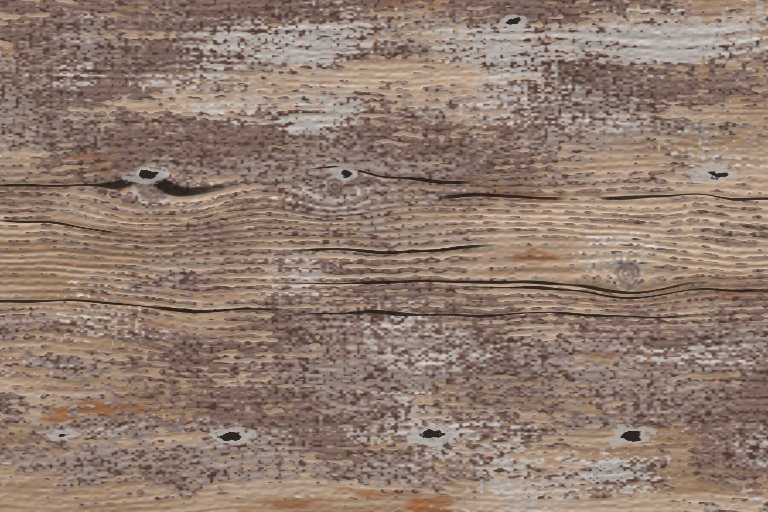
Reproduce this texture procedurally as a WebGL 2 fragment shader.

```glsl
#version 300 es
precision highp float;

uniform vec2 u_resolution;
out vec4 fragColor;

// Palette
const vec3 PAINT_DARK = vec3(0.33, 0.24, 0.205);
const vec3 PAINT_MID = vec3(0.48, 0.395, 0.36);
const vec3 PAINT_DUSTY = vec3(0.59, 0.53, 0.50);
const vec3 WOOD_LIGHT = vec3(0.73, 0.64, 0.555);
const vec3 WOOD_DEEP = vec3(0.57, 0.455, 0.36);
const vec3 CHALK = vec3(0.71, 0.69, 0.675);
const vec3 RUST = vec3(0.56, 0.31, 0.16);
const vec3 CRACK = vec3(0.12, 0.09, 0.07);

// Layout, in canvas heights
const float RING_FREQ = 66.0;
const float BARE_Y = 0.51;
const float BARE_HEIGHT = 0.15;
const float PAINT_AMOUNT = 0.17;
const float RELIEF = 0.55;
const vec2 LIGHT_STEP = vec2(-0.0012, 0.003);
const int KNOTS = 3;
const int CRACKS = 10;
const int NAILS = 8;

float hash(vec2 p) {
    return fract(sin(dot(p, vec2(127.1, 311.7))) * 43758.5453);
}

float noise(vec2 p) {
    vec2 i = floor(p), f = fract(p);
    f = f * f * (3.0 - 2.0 * f);
    return mix(mix(hash(i), hash(i + vec2(1, 0)), f.x),
               mix(hash(i + vec2(0, 1)), hash(i + 1.0), f.x), f.y);
}

float fbm(vec2 p) {
    float sum = 0.0, amp = 0.53;
    for (int i = 0; i < 4; i++) {
        sum += amp * noise(p);
        p = p * 2.07 + 17.3;
        amp *= 0.5;
    }
    return sum;
}

float blob(vec2 p, vec2 center, vec2 radius) {
    vec2 d = (p - center) / radius;
    return exp(-dot(d, d));
}

// xy: center, z: radius
vec3 knot(int i) {
    float n = float(i);
    return vec3(1.5 * fract(0.2 + n * 0.618), 0.55 + 0.085 * cos(n * 3.1416), 0.042 - 0.009 * n);
}

// Height across the grain; fibres part around each knot
float grainHeight(vec2 p) {
    float g = p.y + 0.09 * (fbm(p * vec2(1.6, 3.0) + 5.0) - 0.5);
    for (int i = 0; i < KNOTS; i++) {
        vec3 k = knot(i);
        g -= 0.85 * (p.y - k.y) * blob(p, k.xy, k.z * vec2(3.2, 1.7));
    }
    return g;
}

// Positive where paint still holds, negative on bare wood
float paintHeight(vec2 p, float g) {
    float bare = blob(p, vec2(p.x, BARE_Y), vec2(1.0, BARE_HEIGHT));
    float foot = 1.0 - smoothstep(0.02, 0.10, p.y);
    float ring = sin(6.2832 * (g * RING_FREQ + 2.0 * noise(vec2(p.x * 2.0, g * 9.0))));
    float h = PAINT_AMOUNT - 0.25 * bare - 0.28 * foot;
    h += 0.95 * (fbm(p * vec2(2.6, 6.0)) - 0.5);
    h += 0.75 * (fbm(vec2(p.x * 5.0, g * 34.0)) - 0.5);
    h += 0.42 * (noise(p * vec2(95.0, 170.0)) - 0.5);
    h += 0.28 * (noise(p * vec2(42.0, 70.0) + 9.0) - 0.5);
    return h + ring * mix(0.09, 0.27, bare);
}

void main() {
    vec2 p = gl_FragCoord.xy / u_resolution.y;
    float px = 1.0 / u_resolution.y;
    float g = grainHeight(p);
    float h = paintHeight(p, g);
    float lit = h - paintHeight(p + LIGHT_STEP, g + LIGHT_STEP.y);
    float grit = noise(p * vec2(150.0, 210.0) + 31.0);
    float fibre = noise(vec2(p.x * 7.0, g * 170.0));

    // Bare wood and remaining paint
    float tone = 0.55 * fibre + 0.9 * (fbm(p * vec2(3.0, 14.0) + 60.0) - 0.3);
    vec3 wood = mix(WOOD_LIGHT, WOOD_DEEP, smoothstep(0.25, 0.85, tone));
    wood = mix(wood, RUST, 0.6 * smoothstep(0.70, 0.80, fbm(p * vec2(5.0, 24.0) + 40.0)));
    vec3 paint = mix(PAINT_DARK, PAINT_MID, smoothstep(0.1, 0.6, grit + 0.25 * fibre));
    float dust = fbm(p * vec2(6.0, 15.0) + 80.0) + 0.6 * (grit - 0.5);
    paint = mix(paint, PAINT_DUSTY, smoothstep(0.42, 0.78, dust));
    vec3 color = mix(wood, paint, smoothstep(-0.06, 0.08, h));

    // Chalky remnants
    float patches = blob(p, vec2(1.2, 0.91), vec2(0.42, 0.11))
                  + 0.8 * blob(p, vec2(0.63, 0.84), vec2(0.09, 0.14))
                  + 0.8 * blob(p, vec2(0.16, 0.91), vec2(0.05, 0.14))
                  + 0.5 * blob(p, vec2(1.25, 0.09), vec2(0.25, 0.07));
    float chalk = 0.36 * patches + 1.1 * (fbm(p * vec2(5.0, 13.0) + 22.0) - 0.5)
                + 0.5 * (grit - 0.5) + 0.25 * (fibre - 0.5) - 0.19;
    color = mix(color, CHALK, 0.85 * smoothstep(-0.02, 0.22, chalk));

    // Knots: ringed core with a chipped pale rim
    for (int i = 0; i < KNOTS; i++) {
        vec3 k = knot(i);
        float r = length(p - k.xy) / k.z + 0.5 * (fbm(p * 38.0) - 0.5);
        vec3 core = mix(PAINT_MID, PAINT_DUSTY, 0.5 + 0.5 * sin(r * 20.0)) * (0.8 + 0.35 * grit);
        color = mix(color, core, 0.75 * (1.0 - smoothstep(0.72, 0.85, r)));
        float rim = 1.0 - smoothstep(0.06, 0.2, abs(r - 0.88));
        color = mix(color, CHALK, 0.7 * rim * smoothstep(0.3, 0.6, grit));
    }

    // Raised flakes catch light and cast shade
    color *= 1.0 + RELIEF * clamp(lit, -0.55, 0.4);
    color *= 0.93 + 0.14 * fibre;

    // Cracks along the grain
    for (int i = 0; i < CRACKS; i++) {
        float n = float(i);
        float y = mix(0.38, 0.74, hash(vec2(n, 3.0)));
        float x = 1.5 * hash(vec2(n, 8.0));
        float reach = mix(0.12, 0.5, hash(vec2(n, 5.0)));
        float d = abs(g - y + 0.006 * (noise(vec2(p.x * 14.0, n)) - 0.5));
        float width = 0.0024 * noise(vec2(p.x * 18.0, n + 20.0));
        float ends = 1.0 - smoothstep(0.7 * reach, reach, abs(p.x - x));
        color = mix(color, CRACK, 0.85 * ends * (1.0 - smoothstep(width, width + px, d)));
    }

    // Nail holes with splintered edges
    for (int i = 0; i < NAILS; i++) {
        float n = float(i);
        vec2 c = vec2(1.5 * fract(0.08 + n * 0.37), 0.15 + 0.51 * mod(n, 2.0) + 0.3 * step(6.5, n));
        vec2 d = (p - c) / (vec2(0.02, 0.009) * (0.8 + 0.7 * hash(vec2(n, 2.0))));
        float r = length(d) + 2.2 * (fbm(p * vec2(50.0, 85.0)) - 0.5);
        color = mix(color, CHALK, 0.8 * (1.0 - smoothstep(1.3, 1.9, r)));
        color = mix(color, CRACK, 0.9 * (1.0 - smoothstep(0.45, 0.75, r)));
    }

    fragColor = vec4(clamp(color, 0.0, 1.0), 1.0);
}
```
